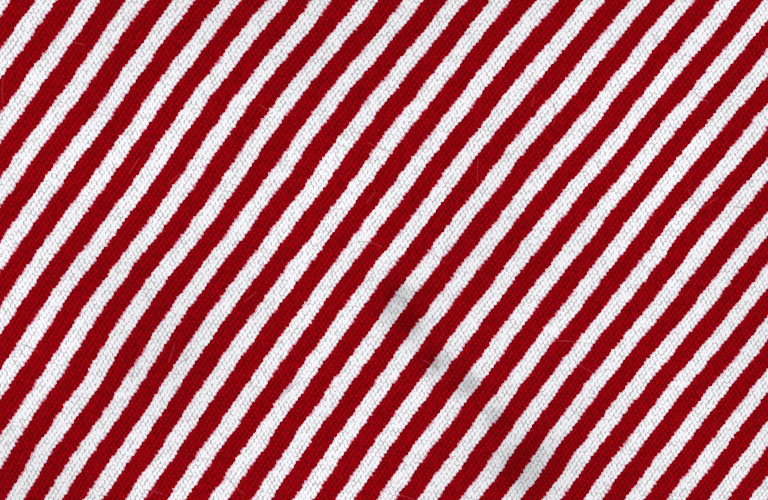
Give the GLSL for this texture, as a WebGL 2 fragment shader.

```glsl
#version 300 es
precision highp float;
// Diagonal red and white striped knit cloth. A gently bent phase field makes
// the stripes; a staggered stitch grid in the same field shades the yarn and
// frays the edges. Dye bleed, smudges and loose fibres are layered on top.
uniform vec2 u_resolution;
out vec4 outColor;

const float PERIOD = 0.083;     // horizontal stripe spacing, canvas heights
const float RED_SHARE = 0.525;  // part of each period that is red
const float STITCHES = 8.0;     // stitches across one period
const float STITCH_LENGTH = 0.0088;

const vec3 RED_LIT = vec3(0.62, 0.02, 0.065);
const vec3 RED_SHADE = vec3(0.36, 0.018, 0.028);
const vec3 WHITE_LIT = vec3(0.95, 0.95, 0.965);
const vec3 WHITE_SHADE = vec3(0.69, 0.69, 0.70);
const vec3 DYE_BLEED = vec3(0.76, 0.42, 0.53);

float hash(vec2 p) {
  vec3 q = fract(vec3(p.xyx) * 0.1031);
  q += dot(q, q.yzx + 33.33);
  return fract((q.x + q.y) * q.z);
}

float valueNoise(vec2 p) {
  vec2 cell = floor(p);
  vec2 f = fract(p);
  f = f * f * (3.0 - 2.0 * f);
  float low = mix(hash(cell), hash(cell + vec2(1, 0)), f.x);
  float high = mix(hash(cell + vec2(0, 1)), hash(cell + vec2(1, 1)), f.x);
  return mix(low, high, f.y);
}

float cloudNoise(vec2 p) {
  float sum = 0.0;
  float weight = 0.5;
  for (int i = 0; i < 4; i++) {
    sum += weight * valueNoise(p);
    p = p * 2.03 + 17.0;
    weight *= 0.5;
  }
  return sum / 0.9375;
}

// Stripe phase: whole numbers lie on the centres of the red stripes.
float stripePhase(vec2 p) {
  float lean = 0.64 + 0.0913 * p.x;
  float wobble = 0.14 * (valueNoise(p * 5.0) - 0.5) + 0.05 * (valueNoise(p * 21.0) - 0.5);
  return (p.x - lean * p.y - 0.0655) / PERIOD + wobble;
}

// Brightness of a staggered grid of plump stitches, 0 in gaps to 1 on yarn.
float stitchTone(vec2 grid) {
  grid.y += 0.5 * mod(floor(grid.x), 2.0);
  vec2 cell = floor(grid);
  vec2 f = fract(grid) - 0.5;
  f.y += 0.25 * f.x;
  float plump = 1.0 - smoothstep(0.15, 0.72, length(f));
  return plump * (0.72 + 0.28 * hash(cell + 200.0));
}

// Dark smudges scattered along a line from a to b.
float smudges(vec2 p, vec2 a, vec2 b) {
  float sum = 0.0;
  for (int i = 0; i < 6; i++) {
    float k = float(i);
    vec2 jitter = vec2(hash(vec2(k, 3.0)), hash(vec2(k, 8.0))) - 0.5;
    vec2 d = p - mix(a, b, k / 5.0) - 0.05 * jitter;
    float radius = 0.025 + 0.035 * hash(vec2(k, 5.0));
    sum += exp(-dot(d, d) / (radius * radius));
  }
  return min(sum, 1.0);
}

// Coverage of short, bent, randomly turned loose fibres.
float looseFibres(vec2 p, float aspect, float pixel) {
  float cover = 0.0;
  for (int i = 0; i < 36; i++) {
    float k = float(i) + 1.0;
    vec2 d = p - vec2(aspect * hash(vec2(k, 11.0)), hash(vec2(k, 23.0)));
    float turn = 6.2832 * hash(vec2(k, 37.0));
    d = mat2(cos(turn), sin(turn), -sin(turn), cos(turn)) * d;
    float halfLength = 0.012 + 0.02 * hash(vec2(k, 41.0));
    float bend = 14.0 * (hash(vec2(k, 53.0)) - 0.5);
    float line = 1.0 - smoothstep(0.0006, 0.0006 + pixel, abs(d.y - bend * d.x * d.x));
    cover = max(cover, line * (1.0 - smoothstep(0.7, 1.0, abs(d.x) / halfLength)));
  }
  return cover;
}

void main() {
  vec2 p = gl_FragCoord.xy / u_resolution.y;
  float aspect = u_resolution.x / u_resolution.y;
  float pixel = 1.0 / u_resolution.y;
  float phase = stripePhase(p);

  // Knit grid follows the stripes
  float along = dot(p, normalize(vec2(0.72, 1.0))) / STITCH_LENGTH;
  float tone = stitchTone(vec2(phase * STITCHES, along));
  float grain = valueNoise(p * 230.0);
  float shade = clamp(0.68 * tone + 0.5 * grain + 0.08, 0.0, 1.0);

  // Frayed stripe edge; distance is positive on white
  float fray = 0.06 * (abs(fract(along) - 0.5) - 0.25) + 0.06 * (valueNoise(p * 130.0) - 0.5);
  float edge = abs(fract(phase + 0.5) - 0.5) - 0.5 * RED_SHARE + fray;
  float soft = max(0.018, 0.65 * pixel / (PERIOD * 0.8));
  float white = smoothstep(-soft, soft, edge);
  vec3 red = mix(RED_SHADE, RED_LIT, shade);
  vec3 pale = mix(WHITE_SHADE, WHITE_LIT, smoothstep(0.05, 0.85, shade));
  vec3 color = mix(red, pale, white);

  // Pink dye bleeding into the white yarn
  float bleed = exp(-pow((edge - 0.015) / 0.028, 2.0));
  color = mix(color, DYE_BLEED, bleed * (0.3 + 0.5 * valueNoise(p * 40.0)));

  // Uneven light, smudges and fibres
  color *= 0.94 + 0.12 * cloudNoise(p * 3.0);
  float dirt = smudges(p, vec2(0.78, 0.42), vec2(1.04, 0.07));
  color *= 1.0 - 0.34 * dirt * cloudNoise(p * 18.0);
  vec3 fibreColor = mix(vec3(0.72, 0.30, 0.36), vec3(0.62, 0.52, 0.55), white);
  color = mix(color, fibreColor, 0.35 * looseFibres(p, aspect, pixel));
  outColor = vec4(clamp(color, 0.0, 1.0), 1.0);
}
```
